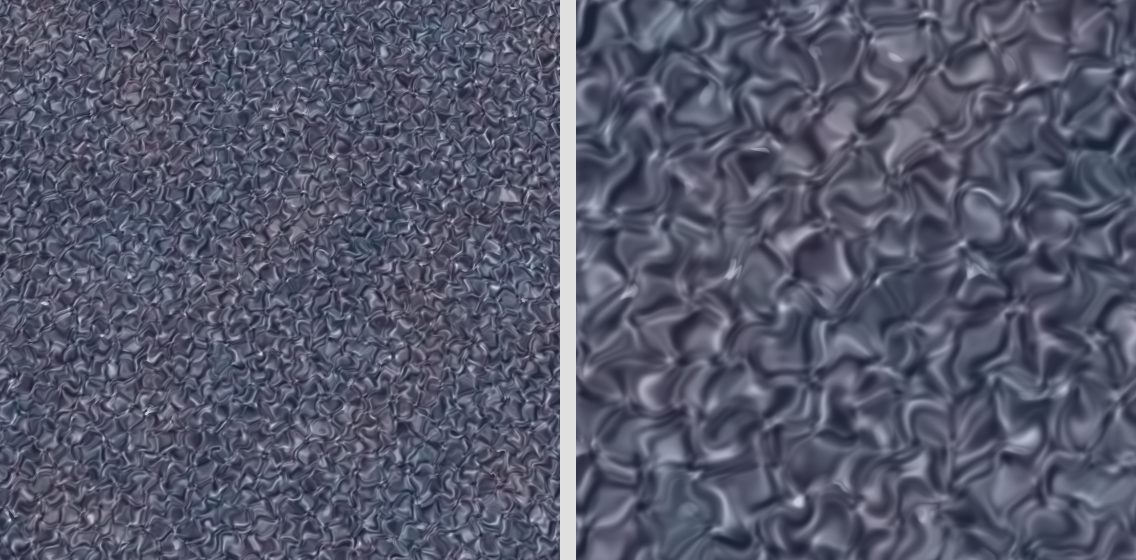
Left, the full canvas; right, a detail of the centre.
A WebGL 2 fragment shader for this texture:

```glsl
#version 300 es
precision highp float;

uniform vec2 u_resolution;
out vec4 fragColor;

const float TAU = 6.2831853;

// Integer hash giving two values in 0..1 per lattice cell
vec2 hash2(vec2 cell, uint seed) {
    uvec2 v = uvec2(ivec2(cell)) + uvec2(seed * 747u, seed * 1259u);
    v = v * 1664525u + 1013904223u;
    v.x += v.y * 1664525u;
    v.y += v.x * 1664525u;
    v ^= v >> 16u;
    v.x += v.y * 1664525u;
    v.y += v.x * 1664525u;
    v ^= v >> 16u;
    return vec2(v & 65535u) / 65535.0;
}

vec2 gradientAt(vec2 cell, uint seed) {
    float angle = TAU * hash2(cell, seed).x;
    return vec2(cos(angle), sin(angle));
}

// Gradient noise scaled to roughly unit deviation
float gradientNoise(vec2 p, uint seed) {
    vec2 i = floor(p);
    vec2 f = p - i;
    vec2 w = f * f * f * (f * (f * 6.0 - 15.0) + 10.0);
    vec2 e = vec2(1.0, 0.0);
    float a = dot(gradientAt(i, seed), f);
    float b = dot(gradientAt(i + e.xy, seed), f - e.xy);
    float c = dot(gradientAt(i + e.yx, seed), f - e.yx);
    float d = dot(gradientAt(i + e.xx, seed), f - e.xx);
    return 4.7 * mix(mix(a, b, w.x), mix(c, d, w.x), w.y);
}

mat2 rotation(float angle) {
    float c = cos(angle), s = sin(angle);
    return mat2(c, s, -s, c);
}

// Curled grains: bent coarse layer, rotated second layer and fine detail
float grainField(vec2 p) {
    vec2 bend = vec2(gradientNoise(p * 0.55, 1u), gradientNoise(p * 0.55, 2u));
    vec2 q = p + 0.3 * bend;
    q.x -= 0.25 * q.y;
    float coarse = gradientNoise(q * vec2(1.1, 0.9), 3u);
    float crossing = gradientNoise(rotation(0.65) * q * 1.2, 4u);
    float fine = gradientNoise(rotation(1.1) * q * 1.8, 5u);
    return 0.68 * coarse + 0.58 * crossing + 0.42 * fine;
}

// Scattered pale chips, one candidate per cell
float chips(vec2 p, float density, uint seed) {
    vec2 home = floor(p);
    float light = 0.0;
    for (int y = -1; y <= 1; y++) {
        for (int x = -1; x <= 1; x++) {
            vec2 cell = home + vec2(x, y);
            vec2 chance = hash2(cell, seed);
            vec2 shape = hash2(cell, seed + 1u);
            vec2 center = cell + 0.15 + 0.7 * hash2(cell, seed + 2u);
            vec2 d = rotation(TAU * shape.x) * (p - center);
            float radius = mix(0.2, 0.36, shape.y);
            float reach = length(d * vec2(0.8, 1.3));
            float body = 1.0 - smoothstep(0.45 * radius, 1.25 * radius, reach);
            light = max(light, body * step(chance.x, density) * mix(0.4, 1.0, chance.y));
        }
    }
    return light;
}

void main() {
    vec2 uv = gl_FragCoord.xy / u_resolution;

    // Grains shrink gently toward the top
    vec2 ground = vec2((uv.x - 0.5) * (66.0 + 20.0 * uv.y),
                       uv.y * (66.0 + 10.0 * uv.y));

    float mottle = gradientNoise(uv * 7.0, 6u);
    float grain = grainField(ground) + 0.12 * mottle;

    // Skewed tone curve: compressed shadows, stretched highlights
    float tone = 0.325 + 0.092 * grain + 0.010 * grain * grain;
    tone += 0.25 * chips(ground * 0.62 + 0.1 * grain, 0.1, 10u);
    tone = clamp(tone, 0.13, 0.8);

    // Slate blue with faint drifting warm and green tints
    vec3 color = tone + vec3(-0.012, 0.0, 0.075);
    color += 0.007 * gradientNoise(uv * 6.0, 7u) * vec3(1.0, -0.2, -0.8);
    color += 0.006 * gradientNoise(uv * 24.0, 8u) * vec3(-0.7, 0.6, 0.1);

    fragColor = vec4(color, 1.0);
}
```
